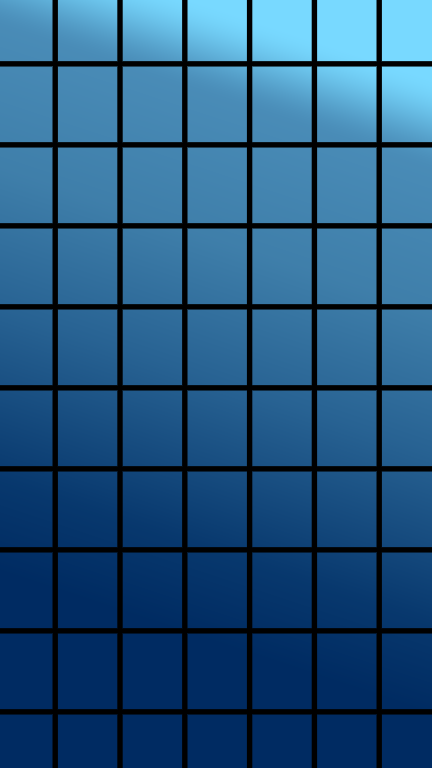
Write a Shadertoy shader that draws this pattern.

```glsl
// Black window grid over a tilted gradient from cyan sky to deep navy.

// Linear blend weight between two depths
float ramp(float a, float b, float x) {
    return clamp((x - a) / (b - a), 0.0, 1.0);
}

// Colour by depth below the upper left corner, in canvas widths
vec3 depthColor(float depth) {
    vec3 c = mix(vec3(0.47, 0.85, 1.0), vec3(0.285, 0.545, 0.715), smoothstep(-0.15, 0.07, depth));
    c = mix(c, vec3(0.245, 0.495, 0.665), ramp(0.07, 0.394, depth));
    c = mix(c, vec3(0.155, 0.385, 0.575), ramp(0.394, 0.718, depth));
    c = mix(c, vec3(0.03, 0.22, 0.43), ramp(0.718, 1.11, depth));
    return mix(c, vec3(0.0, 0.17, 0.385), ramp(1.11, 1.32, depth));
}

// Antialiased coverage of the grid bars
float gridBars(vec2 p, float pixel) {
    vec2 cell = vec2(0.15, 0.1875);
    vec2 toBar = abs(fract((p - vec2(0.1278, 0.13)) / cell + 0.5) - 0.5) * cell;
    vec2 cover = clamp((0.00625 - toBar) / pixel + 0.5, 0.0, 1.0);
    return max(cover.x, cover.y);
}

void mainImage(out vec4 fragColor, in vec2 fragCoord) {
    vec2 p = fragCoord / iResolution.x;

    // Isolines fall toward the right, so the upper right is brightest
    float depth = iResolution.y / iResolution.x - p.y - 0.33 * p.x;
    vec3 color = depthColor(depth);

    color *= 1.0 - gridBars(p, 1.0 / iResolution.x);
    fragColor = vec4(color, 1.0);
}
```
